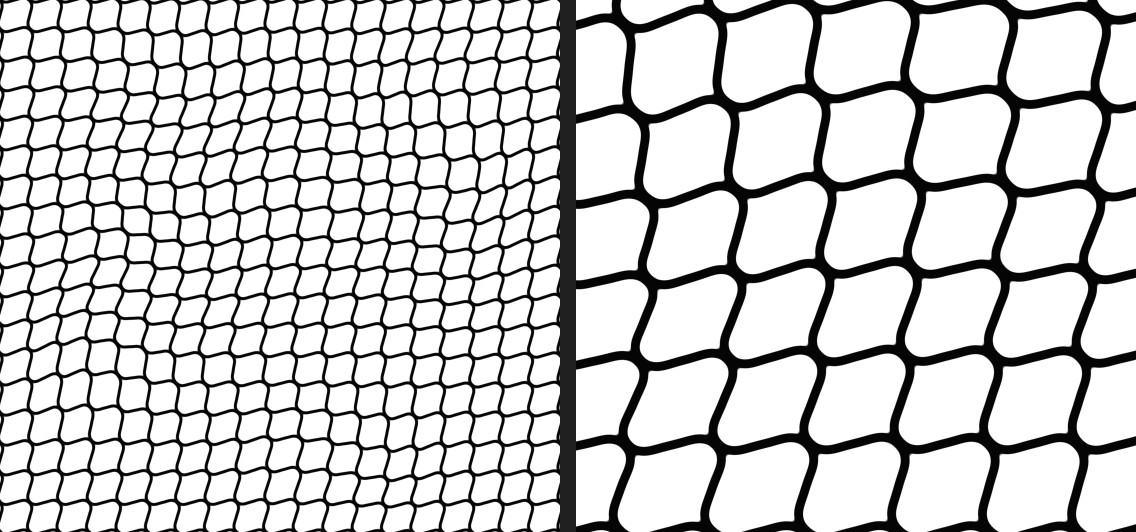
Left, the full canvas; right, a detail of the centre.
Give the GLSL for this pattern, as a WebGL 1 fragment shader.

```glsl
precision highp float;

// A black cord net on white: a square mesh of 19 by 18 cells with S-shaped strands.
// Smooth bumps slide and sag the mesh; the warp is inverted by iteration, and
// strand distance is divided by its gradient to keep the cord width even.

uniform vec2 u_resolution;

const vec2 CELLS = vec2(19.0, 18.0);
const float TAU = 6.2831853;
const float CORD_RADIUS = 0.05;   // in cells
const float KNOT_BLEND = 0.06;
const vec3 PAPER = vec3(1.0);
const vec3 INK = vec3(0.02);

float bump(vec2 p, vec2 centre, vec2 radius) {
  vec2 d = (p - centre) / radius;
  return exp(-dot(d, d));
}

// Sideways shift of the net, in cells
float slide(vec2 p) {
  return 0.31 * bump(p, vec2(4.2, 15.3), vec2(2.8, 1.6))
       + 0.22 * bump(p, vec2(8.8, 15.2), vec2(2.5, 1.7))
       - 0.24 * bump(p, vec2(15.0, 15.5), vec2(2.6, 1.2))
       - 0.16 * bump(p, vec2(6.5, 12.2), vec2(3.0, 1.0))
       + 0.27 * bump(p, vec2(12.0, 11.4), vec2(2.2, 2.4))
       + 0.24 * bump(p, vec2(15.8, 12.3), vec2(1.7, 1.2))
       + 0.32 * bump(p, vec2(3.4, 9.3), vec2(2.0, 1.4))
       + 0.16 * bump(p, vec2(8.0, 9.4), vec2(3.0, 1.5))
       - 0.18 * bump(p, vec2(6.8, 6.2), vec2(2.5, 1.1))
       + 0.22 * bump(p, vec2(11.0, 3.0), vec2(3.0, 1.8))
       + 0.12 * bump(p, vec2(4.0, 3.0), vec2(3.0, 1.6));
}

// Upward shift of the net, in cells
float lift(vec2 p) {
  return -0.28 * bump(p, vec2(6.1, 15.2), vec2(2.2, 2.0))
       - 0.27 * bump(p, vec2(12.5, 14.2), vec2(1.9, 2.3))
       - 0.52 * bump(p, vec2(15.8, 10.8), vec2(2.0, 3.4))
       - 0.30 * bump(p, vec2(6.6, 11.0), vec2(1.8, 2.6))
       - 0.13 * bump(p, vec2(12.0, 10.2), vec2(1.6, 1.6))
       + 0.24 * bump(p, vec2(3.3, 9.5), vec2(1.5, 1.8))
       + 0.50 * bump(p, vec2(3.0, 6.0), vec2(1.9, 2.2))
       + 0.18 * bump(p, vec2(9.5, 3.0), vec2(1.7, 1.5))
       - 0.22 * bump(p, vec2(13.2, 2.5), vec2(1.5, 1.6));
}

// Finds the resting position of the net point now at p
vec2 unwarp(vec2 p) {
  vec2 rest = p;
  for (int i = 0; i < 6; i++) {
    rest = p - vec2(slide(rest), lift(rest));
  }
  return rest;
}

// S-bend repeated once per cell, steepest at the knots
vec2 strandBend(vec2 t) {
  return 0.066 * sin(TAU * t) + 0.012 * sin(2.0 * TAU * t);
}

// Whole values of x and y lie on the upright and level strands
vec2 strandCoords(vec2 p) {
  vec2 rest = unwarp(p);
  return rest + strandBend(rest.yx);
}

float smoothMin(float a, float b, float k) {
  float h = max(k - abs(a - b), 0.0) / k;
  return min(a, b) - 0.25 * k * h * h;
}

float netDistance(vec2 p) {
  const float STEP = 0.01;
  vec2 here = strandCoords(p);
  vec2 alongX = (strandCoords(p + vec2(STEP, 0.0)) - here) / STEP;
  vec2 alongY = (strandCoords(p + vec2(0.0, STEP)) - here) / STEP;
  vec2 steepness = sqrt(alongX * alongX + alongY * alongY);
  vec2 d = abs(fract(here + 0.5) - 0.5) / max(steepness, vec2(0.1));
  return smoothMin(d.x, d.y, KNOT_BLEND);
}

void main() {
  vec2 p = gl_FragCoord.xy / u_resolution * CELLS;
  float softness = 0.75 * CELLS.y / u_resolution.y;
  float cord = 1.0 - smoothstep(-softness, softness, netDistance(p) - CORD_RADIUS);
  gl_FragColor = vec4(mix(PAPER, INK, cord), 1.0);
}
```
